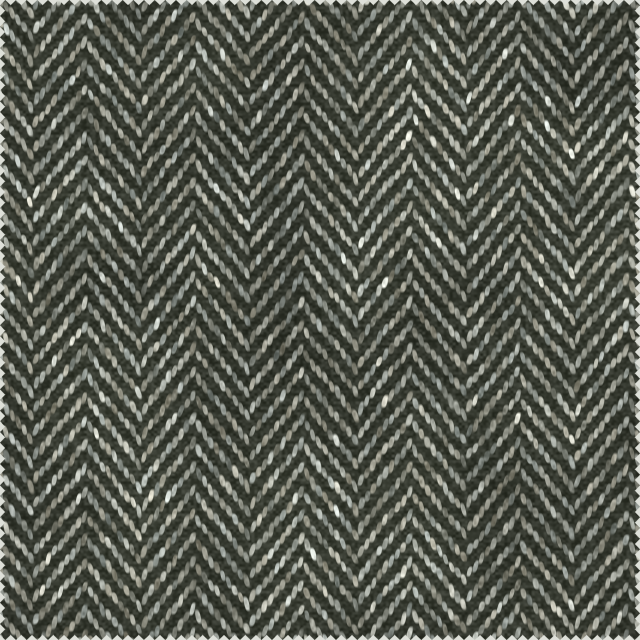
Reproduce this texture procedurally as a WebGL 2 fragment shader.

```glsl
#version 300 es
precision highp float;
// Herringbone wool swatch: pale slanted stitches on dark green-grey, with pinked edges.

uniform vec2 u_resolution;
out vec4 outColor;

const float THREADS = 9.0;   // pale threads in one column
const float ROWS = 27.0;     // stripes from bottom to top

float hash(vec2 p) {
  return fract(sin(dot(p, vec2(127.1, 311.7))) * 43758.5453);
}

float noise(vec2 p) {
  vec2 i = floor(p), f = fract(p);
  f = f * f * (3.0 - 2.0 * f);
  return mix(mix(hash(i), hash(i + vec2(1, 0)), f.x),
             mix(hash(i + vec2(0, 1)), hash(i + vec2(1, 1)), f.x), f.y);
}

// Dark yarn: faint crossing threads and fuzz
vec3 groundColor(vec2 uv, float threadX) {
  float weft = 0.5 + 0.5 * cos(6.2832 * uv.y * ROWS * 4.0);
  float warp = 0.5 + 0.5 * cos(6.2832 * threadX);
  float fuzz = noise(uv * vec2(210.0, 240.0));
  float tone = 0.13 + 0.13 * fuzz + 0.04 * weft * warp;
  return vec3(tone, tone + 0.015, tone - 0.023);
}

// Lays the pale stitches of the nearest threads over the ground
vec3 weave(vec2 uv) {
  vec2 wobble = vec2(noise(uv * 38.0), noise(uv * 31.0 + 40.0)) - 0.5;
  vec2 p = uv + wobble * vec2(0.0025, 0.004);
  float threadX = (p.x - 0.052) / 0.0846 * THREADS;
  vec3 color = groundColor(uv, threadX);

  for (int k = -1; k <= 1; k++) {
    float thread = floor(threadX) + float(k);
    float column = (thread + 0.5) / THREADS;
    float rising = 1.0 - 2.0 * mod(floor(column), 2.0);
    float height = 1.0 - abs(mod(column, 2.0) - 1.0);

    // Zigzag phase, broken a little at each change of direction
    float phase = p.y * ROWS - 2.75 * height - 0.15 * rising;
    phase += 0.12 * (hash(vec2(thread, 3.0)) - 0.5);
    vec2 id = vec2(thread, floor(phase));
    float v = fract(phase) - 0.5;
    float u = threadX - thread - 0.5 - 0.9 * rising * v;

    // Rounded stitch with uneven length and width
    float halfLength = 0.27 + 0.07 * (hash(id + 9.0) - 0.5);
    float halfWidth = 0.47 + 0.12 * (hash(id + 21.0) - 0.5);
    vec2 q = abs(vec2(u / halfWidth, v / halfLength));
    float r = pow(pow(q.x, 2.6) + pow(q.y, 2.6), 1.0 / 2.6);
    float cover = 1.0 - smoothstep(0.62, 1.18, r);

    // Yarn shade, with a few bright flecks and warm or cool fibres
    float shade = 0.45 + 0.27 * hash(id + 5.0);
    shade += 0.2 * smoothstep(0.8, 1.0, hash(id + 33.0));
    shade += 0.2 * (noise(uv * vec2(260.0, 170.0)) - 0.5);
    float warmth = 0.035 * (hash(id + 14.0) - 0.5);
    vec3 yarn = vec3(shade + warmth, shade + 0.01, shade - 0.03 - warmth);
    color = mix(color, yarn, cover);
  }
  return color * (0.9 + 0.2 * noise(uv * 9.0));
}

// Signed depth inside the sawtooth border
float pinkedEdge(vec2 uv) {
  vec2 depth = min(uv, 1.0 - uv);
  vec2 teeth = abs(fract(uv.yx * 60.0) - 0.5) * 0.016;
  vec2 inside = depth - teeth;
  return min(inside.x, inside.y);
}

void main() {
  vec2 uv = gl_FragCoord.xy / u_resolution;
  float pixel = 1.0 / min(u_resolution.x, u_resolution.y);
  float cloth = smoothstep(-pixel, pixel, pinkedEdge(uv));
  vec3 paper = vec3(0.87, 0.88, 0.85);
  outColor = vec4(mix(paper, weave(uv), cloth), 1.0);
}
```
